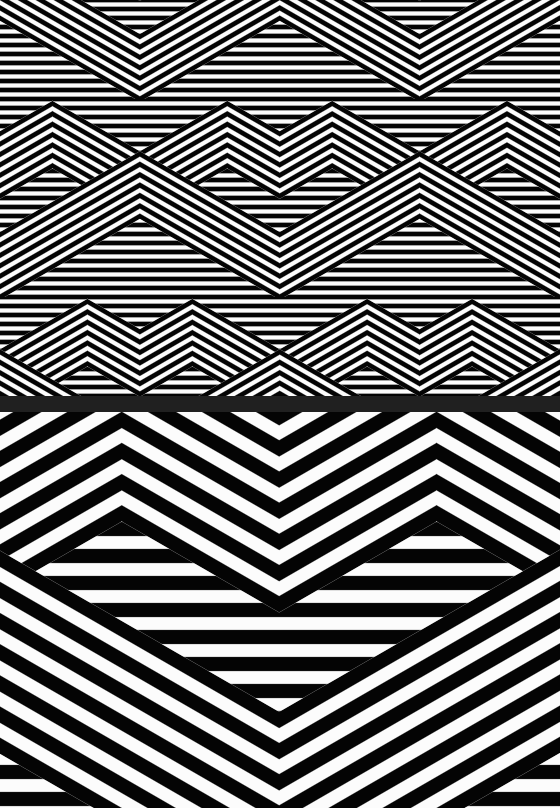
Top, the full canvas; bottom, a detail of the centre.
This pattern is drawn by a Shadertoy shader. Its source:

```glsl
// Black and white op-art stripes: half-dropped rows of wide zigzag bands over
// M-shaped bands, both cut from a field of level lines. Lengths are in stripe
// periods; each band is a folded height field whose slanted distance is striped.

#define PERIODS_DOWN 44.0   // level stripes over the canvas height
#define ROW_HEIGHT   22.0   // height of one row of motifs
#define HALF_WIDTH   15.54  // half the motif width, also the row shift
#define M_PEAK       5.83   // distance of the M peaks from the motif axis
#define BAND_STRIPES 6.0    // white stripes in a band
#define INK_HALF     0.262  // half width of a black line
#define SOFTNESS     0.75   // edge blur in pixels
#define SLOPE        0.57735 // tan 30 degrees
#define COS_SLOPE    0.86603 // cos 30 degrees
#define INK          vec3(0.015)
#define PAPER        vec3(0.99)

// White amount of a stripe pattern with black lines at the integers.
float stripes(float t, float blur) {
    float toLine = abs(t - round(t));
    return smoothstep(-blur, blur, toLine - INK_HALF);
}

// Lays a striped band over the tone; depth is measured from its top line.
float layBand(float under, float depth, float blur) {
    float halfBand = 0.5 * BAND_STRIPES;
    float outside = abs(depth - halfBand) - halfBand - INK_HALF;
    float cover = 1.0 - smoothstep(-blur, blur, outside);
    return mix(under, stripes(depth, blur), cover);
}

void mainImage(out vec4 fragColor, in vec2 fragCoord) {
    float pixel = PERIODS_DOWN / iResolution.y;
    float blur = SOFTNESS * pixel;
    float x = fragCoord.x * pixel;
    float down = PERIODS_DOWN - fragCoord.y * pixel;

    // Half-drop rows, mirrored about the axis of each motif
    float fromRow = down - 0.5 * ROW_HEIGHT;
    float row = floor(fromRow / ROW_HEIGHT);
    float y = fromRow - row * ROW_HEIGHT;
    float axis = abs(mod(x + (row + 1.0) * HALF_WIDTH, 2.0 * HALF_WIDTH) - HALF_WIDTH);

    // Top lines: the zigzag rests on the row's foot, the M meets its peaks
    float zigzagPeak = ROW_HEIGHT - BAND_STRIPES / COS_SLOPE - HALF_WIDTH * SLOPE;
    float zigzagTop = zigzagPeak + (HALF_WIDTH - axis) * SLOPE;
    float mTop = zigzagPeak + (abs(axis - M_PEAK) - HALF_WIDTH + M_PEAK) * SLOPE;

    // Level lines, then the M band, then the zigzag in front
    float tone = stripes(y, blur);
    tone = layBand(tone, (y - mTop) * COS_SLOPE, blur);
    tone = layBand(tone, (y - zigzagTop) * COS_SLOPE, blur);

    fragColor = vec4(mix(INK, PAPER, tone), 1.0);
}
```
